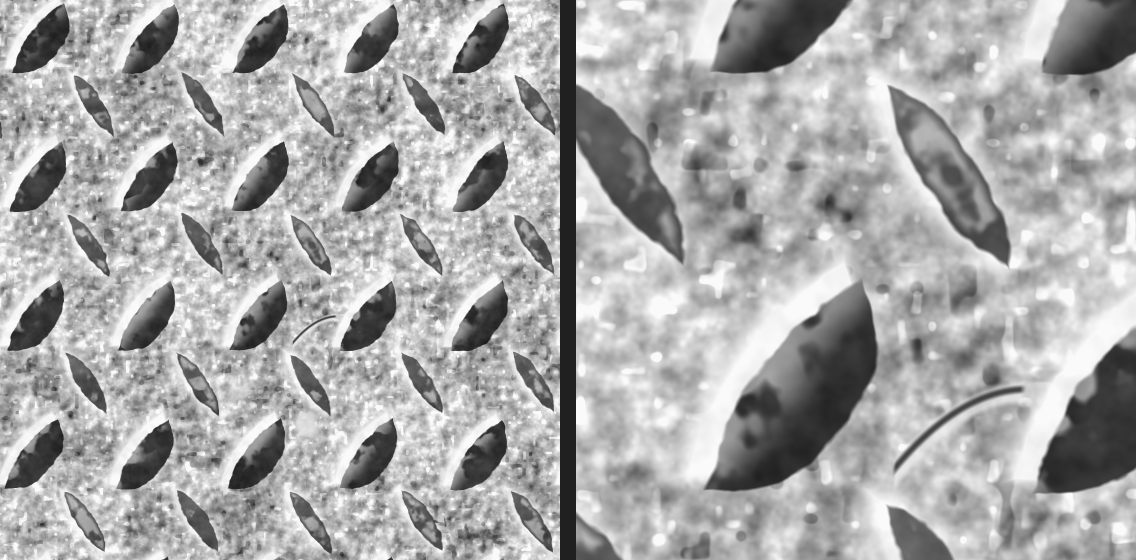
Left, the full canvas; right, a detail of the centre.
Give the GLSL for this texture, as a WebGL 2 fragment shader.

```glsl
#version 300 es
precision highp float;

uniform vec2 u_resolution;
out vec4 fragColor;

float hash(vec2 p) {
    vec3 q = fract(p.xyx * 0.1031);
    q += dot(q, q.yzx + 33.33);
    return fract((q.x + q.y) * q.z);
}

float noise(vec2 p) {
    vec2 i = floor(p), f = fract(p);
    f = f * f * (3.0 - 2.0 * f);
    return mix(mix(hash(i), hash(i + vec2(1, 0)), f.x),
               mix(hash(i + vec2(0, 1)), hash(i + vec2(1, 1)), f.x), f.y);
}

float fbm(vec2 p) {
    float sum = 0.0, amp = 0.55;
    for (int i = 0; i < 3; i++) {
        sum += amp * noise(p);
        p = mat2(1.6, 1.2, -1.2, 1.6) * p + 17.3;
        amp *= 0.52;
    }
    return sum;
}

// Signed distance estimate of a lens with a different bulge on each side
float lens(vec2 d, vec2 axis, float halfLength, float leftBulge, float rightBulge) {
    float along = abs(dot(d, axis)) / halfLength;
    float across = dot(d, vec2(axis.y, -axis.x));
    return max(-leftBulge * (1.0 - along * along) - across,
               across - rightBulge * (1.0 - along * along * along));
}

float largeLug(vec2 d) { return lens(d, vec2(0.59, 0.807), 0.077, 0.016, 0.042); }
float smallLug(vec2 d) { return lens(d, vec2(-0.556, 0.831), 0.066, 0.014, 0.017); }

float cover(float dist) {
    float soft = max(0.0016, 0.8 / u_resolution.y);
    return 1.0 - smoothstep(-soft, soft, dist);
}

float segment(vec2 p, vec2 a, vec2 b) {
    vec2 d = b - a;
    return length(p - a - d * clamp(dot(p - a, d) / dot(d, d), 0.0, 1.0));
}

void main() {
    vec2 uv = gl_FragCoord.xy / u_resolution;
    vec2 np = uv + 3.0;
    float coarse = fbm(np * 15.0) - 0.5;
    float grain = fbm(np * 62.0) - 0.5;
    float relief = fbm(np * 85.0 + vec2(0.35, -0.35)) - fbm(np * 85.0 - vec2(0.35, -0.35));

    // Weathered plate with embossed grit and pits
    float shade = 0.72 + 0.42 * coarse + 0.5 * grain + 0.38 * relief;
    shade -= 0.22 * smoothstep(0.7, 0.88, noise(np * 95.0)) * smoothstep(-0.1, 0.15, -coarse);
    shade += 0.2 * smoothstep(0.76, 0.92, noise(np * 110.0 + 40.0));

    // Pale worn spots
    float pale = smoothstep(0.028, 0.012, length(uv - vec2(0.545, 0.241)) + 0.03 * grain);
    pale += 0.6 * smoothstep(0.034, 0.01, length(uv - vec2(0.43, 0.315)) + 0.04 * grain);
    shade = mix(shade, 0.91, 0.75 * clamp(pale, 0.0, 1.0));

    // Two interleaved grids, leaning slightly toward the lower left
    vec2 p = uv + vec2(0.0175 * (0.93 - uv.y) * (1.0 - uv.x), 0.0);
    vec2 pitch = vec2(0.1965, 0.2475);
    vec2 g = (p - vec2(0.068, 0.932)) / pitch;
    vec2 largeCell = round(g);
    vec2 smallCell = round(g - vec2(0.5, -0.49));
    vec2 dl = (g - largeCell) * pitch;
    vec2 ds = (g - vec2(0.5, -0.49) - smallCell) * pitch;
    dl += 0.004 * (hash(largeCell + 21.0) - 0.5);
    ds += 0.005 * (hash(smallCell + 57.0) - 0.5);
    float wobble = 0.007 * grain + 0.004 * coarse;
    float wearLarge = hash(largeCell + 31.0);
    float wearSmall = hash(smallCell + 73.0);

    // Bright flanks facing the light
    float flank = exp(-max(largeLug(dl - vec2(-0.011, 0.009)) + wobble, 0.0) / 0.009);
    flank = max(flank, 0.85 * exp(-max(smallLug(ds - vec2(-0.007, 0.004)) + wobble, 0.0) / 0.008));
    shade = mix(shade, 0.97 + 0.15 * grain, flank);

    // Large lugs: dark, rubbed along the lit side
    float across = dot(dl, vec2(0.807, -0.59));
    float rub = smoothstep(0.022, -0.012, across)
              * smoothstep(-0.06, 0.12, fbm(np * 38.0) - 0.55 + 0.13 * wearLarge);
    float largeTone = 0.2 + 0.16 * grain + 0.12 * coarse + 0.42 * rub;
    shade = mix(shade, largeTone, cover(largeLug(dl) + wobble));

    // Small lugs: more mottled, darkest on the upper right rim
    float smallDist = smallLug(ds) + wobble;
    float mottle = smoothstep(-0.08, 0.14, fbm(np * 48.0 + 9.0) - 0.53 + 0.16 * (wearSmall - 0.4));
    float smallTone = 0.29 + 0.34 * mottle * smoothstep(0.0, -0.008, smallDist)
                    + 0.2 * grain + 0.1 * smoothstep(-0.03, 0.05, ds.y);
    shade = mix(shade, smallTone, cover(smallDist));

    // One curved scratch with a raised pale lip
    float t = (uv.x - 0.521) / 0.081;
    float rise = 0.0495 * (1.0 - t) * (1.0 - t);
    float slope = 1.22 * (1.0 - t);
    float side = (uv.y - 0.435 + rise) / sqrt(1.0 + slope * slope);
    float span = smoothstep(0.0, 0.04, t) * smoothstep(1.0, 0.94, t);
    shade = mix(shade, 0.95, 0.75 * span * smoothstep(0.008, 0.003, abs(side + 0.002)));
    shade = mix(shade, 0.2, 0.9 * span * cover(abs(side) - 0.0019));

    // Short forked crack
    float crack = min(segment(uv, vec2(0.776, 0.069), vec2(0.795, 0.063)),
                      segment(uv, vec2(0.793, 0.084), vec2(0.795, 0.061)));
    shade = mix(shade, 0.25, 0.85 * cover(crack - 0.002 + 0.012 * grain));

    fragColor = vec4(vec3(clamp(shade, 0.06, 0.98)), 1.0);
}
```
